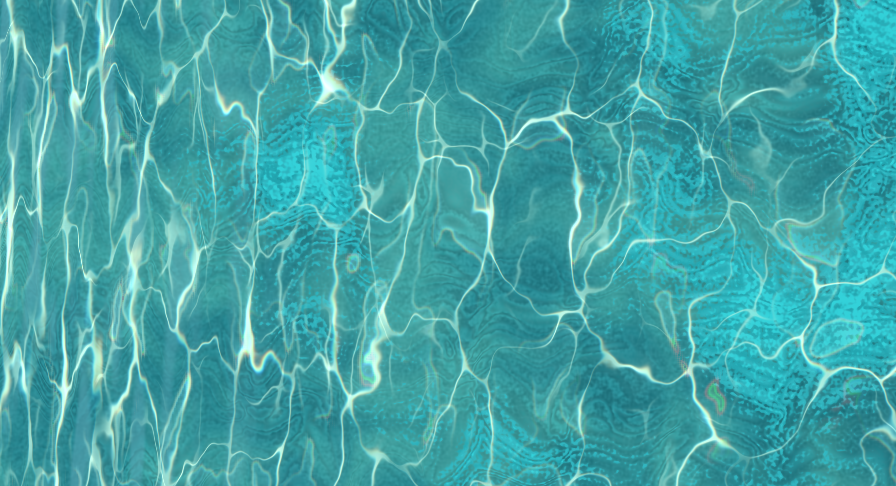
This texture is drawn by a Shadertoy shader. Its source:

```glsl
// Sunlit pool water: a net of thin caustic lines over rippled teal.
// The net is a warped cell pattern, narrow at the left and wide at the right;
// folded light loops, fine ripple threads and grainy cyan patches fill the cells.

const vec3 DEEP = vec3(0.145, 0.51, 0.55);
const vec3 SHALLOW = vec3(0.245, 0.625, 0.62);
const vec3 CYAN = vec3(0.16, 0.70, 0.745);
const vec3 BRIGHT_CYAN = vec3(0.20, 0.84, 0.87);
const vec3 STEEL = vec3(0.34, 0.64, 0.70);
const vec3 SUNLIGHT = vec3(0.74, 0.97, 0.90);

vec2 hash2(vec2 p) {
    vec3 a = fract(p.xyx * vec3(0.1031, 0.1030, 0.0973));
    a += dot(a, a.yzx + 33.33);
    return fract((a.xx + a.yz) * a.zy);
}

float cornerSlope(vec2 cell, vec2 corner, vec2 f) {
    float angle = 6.2832 * hash2(cell + corner).x;
    return dot(vec2(cos(angle), sin(angle)), f - corner);
}

// Gradient noise, about -0.7 to 0.7
float noise(vec2 p) {
    vec2 i = floor(p), f = p - i;
    vec2 u = f * f * f * (f * (f * 6.0 - 15.0) + 10.0);
    float low = mix(cornerSlope(i, vec2(0, 0), f), cornerSlope(i, vec2(1, 0), f), u.x);
    float high = mix(cornerSlope(i, vec2(0, 1), f), cornerSlope(i, vec2(1, 1), f), u.x);
    return mix(low, high, u.y);
}

vec2 noise2(vec2 p) { return vec2(noise(p), noise(p + vec2(37.2, 11.7))); }

vec2 toSeed(vec2 cell, vec2 f, vec2 offset) {
    return offset + 0.05 + 0.9 * hash2(cell + offset) - f;
}

// Distance to the cell borders in canvas units, rounded at the junctions
float borderDistance(vec2 p, vec2 cellSize, float rounding) {
    vec2 cell = floor(p), f = p - cell, nearest = vec2(8.0), home = vec2(0.0);
    for (int k = 0; k < 9; k++) {
        vec2 offset = vec2(k % 3 - 1, k / 3 - 1);
        vec2 seed = toSeed(cell, f, offset);
        if (dot(seed, seed) < dot(nearest, nearest)) { nearest = seed; home = offset; }
    }
    float sum = 1e-9;
    for (int k = 0; k < 25; k++) {
        vec2 seed = toSeed(cell, f, home + vec2(k % 5 - 2, k / 5 - 2));
        vec2 across = seed - nearest;
        if (dot(across, across) > 1e-4) {
            vec2 normal = normalize(across);
            float d = dot(0.5 * (nearest + seed), normal) / length(normal / cellSize);
            sum += exp(-d / rounding);
        }
    }
    return max(0.0, -rounding * log(sum));
}

// Thin bright core with a faint halo
float causticLine(float d, float width) {
    return exp(-d * d / (width * width)) + 0.17 * exp(-d / (3.5 * width));
}

// Light folded over itself: a thin rim around a fill that fades inward
vec3 foldedLight(float height, float level, float fade, float split, float width) {
    float slope = max(length(vec2(dFdx(height), dFdy(height))) * iResolution.y, 0.6);
    vec3 inside = height - level - split * vec3(-1.0, 0.0, 1.0);
    vec3 d = inside / (slope * width);
    return exp(-d * d) + 0.5 * smoothstep(0.0, 1.5, d) * exp(-fade * max(inside, 0.0));
}

// Teal body with threads, grain, steel streaks and cyan patches
vec3 waterColor(vec2 uv, vec2 q, vec2 sway) {
    float tone = noise(uv * 3.0 + 5.0) + 0.6 * noise(uv * vec2(9.0, 12.0) + sway);
    float grain = noise(uv * 131.0) + 0.7 * noise(uv * vec2(62.0, 88.0) + 9.0);
    vec2 s = uv * vec2(7.0, 15.0) + 1.6 * sway;
    float thread = sin(24.0 * noise(s) + 7.0 * noise(s * 2.7 + 4.0) + 1.2 * grain);
    float threadMask = smoothstep(-0.25, 0.35, noise(uv * 4.5 + 21.0));

    vec3 color = mix(DEEP, SHALLOW, smoothstep(-0.35, 0.4, tone));
    color += vec3(0.015, 0.05, 0.05) * thread * (0.3 + 0.7 * threadMask);
    color += vec3(0.04, 0.05, 0.05) * grain;

    float streak = smoothstep(0.0, 0.35, noise(q * vec2(2.3, 0.8) + 13.0));
    color = mix(color, STEEL, 0.6 * streak * (1.0 - smoothstep(0.1, 0.8, uv.x)));

    vec2 fromPool = (uv - vec2(1.55, 0.37)) / vec2(0.16, 0.19);
    float patches = noise(uv * 2.4 + 3.0) + 0.45 * noise(uv * 7.0 + sway) + 0.38 * (uv.x - 1.2)
        + 0.5 * exp(-dot(fromPool, fromPool)) + 0.36 * grain + 0.1 * thread;
    color = mix(color, CYAN + 0.03 * thread, 0.85 * smoothstep(0.1, 0.34, patches));
    return mix(color, BRIGHT_CYAN, 0.85 * smoothstep(0.4, 0.7, patches));
}

void mainImage(out vec4 fragColor, in vec2 fragCoord) {
    vec2 uv = fragCoord / iResolution.y;

    // Cell space: columns widen from left to right
    vec2 cellSize = vec2(0.06 + 0.1 * uv.x, 0.27);
    vec2 q = vec2(10.0 * log(1.0 + uv.x / 0.6) - 0.5 * uv.y, uv.y / cellSize.y) + 4.0;
    vec2 sway = noise2(q * 1.2);
    vec2 p = q + 0.42 * sway + 0.15 * noise2(q * 3.1 + 8.0) + 0.05 * noise2(q * vec2(5.0, 8.0));

    // Caustic net, split slightly into colours, with a finer broken net between
    float vary = noise(q * 0.9 + 31.0), flicker = noise(q * 2.3 + 60.0);
    float width = 0.0032 + 0.0022 * vary + 0.0014 * flicker;
    vec2 split = vec2(0.0016, 0.001) * (0.7 + vary) / cellSize;
    vec3 light;
    for (int c = 0; c < 3; c++)
        light[c] = causticLine(borderDistance(p + split * float(c - 1), cellSize, 0.005), width);
    light *= clamp(0.6 + 0.6 * vary + 0.8 * flicker, 0.15, 1.4);
    float fine = borderDistance(p * 1.7 + 0.3 * sway.yx + 20.0, cellSize / 1.7, 0.004);
    light += 0.5 * causticLine(fine, 0.0028) * smoothstep(-0.05, 0.35, noise(q * 1.3 + 90.0));

    // Loops and drops of folded light
    float loops = noise(p * vec2(1.15, 0.95) + 45.0), drops = noise(p * vec2(2.1, 1.4) + 70.0);
    light += 0.36 * foldedLight(loops, 0.22, 18.0, 0.008, 0.0032) * smoothstep(-0.4, 0.2, flicker);
    light += 0.5 * foldedLight(drops, 0.3, 9.0, 0.015, 0.0032) * smoothstep(-0.25, 0.25, vary);

    vec3 color = mix(waterColor(uv, q, sway), SUNLIGHT, clamp(light, 0.0, 1.0));
    fragColor = vec4(clamp(color + 0.25 * max(light - 1.0, 0.0), 0.0, 1.0), 1.0);
}
```
